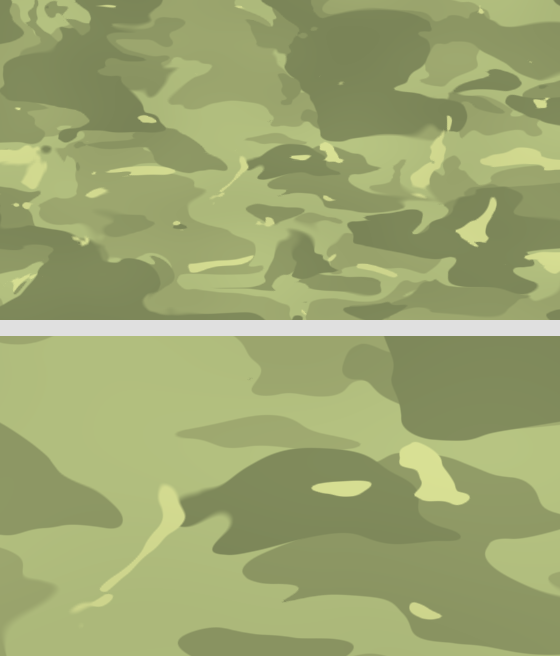
Top, the full canvas; bottom, a detail of the centre.
A Shadertoy shader for this pattern:

```glsl
// Woodland camouflage: horizontally stretched olive patches in overlapping layers.

const vec3 DARK_OLIVE  = vec3(0.49, 0.53, 0.35);
const vec3 OLIVE       = vec3(0.55, 0.59, 0.39);
const vec3 SAGE        = vec3(0.61, 0.65, 0.43);
const vec3 LIGHT_SAGE  = vec3(0.69, 0.74, 0.49);
const vec3 PALE_YELLOW = vec3(0.82, 0.85, 0.56);

const float TAU = 6.2832;
const float NOISE_DEVIATION = 0.2117; // standard deviation of one noise octave

// Sine-free hash: a pseudo-random pair in 0..1 per lattice point.
vec2 hash22(vec2 p) {
    vec3 q = fract(p.xyx * vec3(0.1031, 0.1030, 0.0973));
    q += dot(q, q.yzx + 33.33);
    return fract((q.xx + q.yz) * q.zy);
}

// Contribution of one lattice corner to the gradient noise.
float cornerSlope(vec2 cell, vec2 offset) {
    vec2 gradient = normalize(hash22(cell) - 0.5 + 1e-4);
    return dot(gradient, offset);
}

float gradientNoise(vec2 p, float seed) {
    p += seed * vec2(37.3, 19.7);
    vec2 cell = floor(p), f = p - cell;
    vec2 s = f * f * (3.0 - 2.0 * f);
    vec2 e = vec2(1.0, 0.0);
    float low  = mix(cornerSlope(cell, f), cornerSlope(cell + e, f - e), s.x);
    float high = mix(cornerSlope(cell + e.yx, f - e.yx), cornerSlope(cell + 1.0, f - 1.0), s.x);
    return mix(low, high, s.y);
}

// Three octaves scaled to zero mean and unit deviation.
float patchField(vec2 p, vec2 frequency, float seed) {
    vec2 q = p * frequency;
    float sum = 0.0, power = 0.0, amplitude = 1.0;
    for (int i = 0; i < 3; i++) {
        sum += amplitude * gradientNoise(q, seed + float(i) * 5.0);
        power += amplitude * amplitude;
        amplitude *= 0.45;
        q *= 2.2;
    }
    return sum / (NOISE_DEVIATION * sqrt(power));
}

// Smooth-edged mask of the area where the field exceeds the threshold.
float coverage(float field, float threshold, float softness) {
    float width = fwidth(field) * 0.9 + softness;
    return smoothstep(-width, width, field - threshold);
}

// Uneven sideways pull that draws the outlines into wisps.
vec2 brushPull(vec2 p) {
    vec2 q = p * vec2(4.0, 8.0);
    return vec2(0.20, 0.06) * vec2(gradientNoise(q, 1.0), gradientNoise(q, 2.0));
}

void mainImage(out vec4 fragColor, in vec2 fragCoord) {
    vec2 uv = fragCoord / iResolution.y;
    vec2 p = uv + brushPull(uv);

    // A broad light band across the middle, darker above and below.
    float band = cos(TAU * (uv.y - 0.44) / 0.79);

    // Most edges are crisp; a few are smeared.
    float softness = 0.2 * smoothstep(0.12, 0.5, gradientNoise(uv * vec2(5.0, 9.0), 3.0));

    float lightField = patchField(p, vec2(2.3, 4.8), 11.0) + 0.40 * band;
    float oliveField = patchField(p, vec2(2.8, 5.8), 32.0) - 0.30 * band;
    float darkField  = patchField(p, vec2(2.4, 5.2), 53.0) - 0.45 * band;
    float paleField  = patchField(p, vec2(5.5, 9.0), 74.0) + 0.40 * band + 0.35 * lightField;

    // Paint the layers from the base up.
    vec3 color = SAGE;
    color = mix(color, LIGHT_SAGE,  coverage(lightField, -0.03, softness));
    color = mix(color, OLIVE,       coverage(oliveField, 0.50, softness));
    color = mix(color, DARK_OLIVE,  coverage(darkField, 0.69, softness));
    color = mix(color, PALE_YELLOW, coverage(paleField, 1.88, softness));

    // Faint tonal drift inside the patches.
    color *= 1.0 + 0.06 * gradientNoise(uv * vec2(3.0, 5.0), 4.0);
    fragColor = vec4(color, 1.0);
}
```
